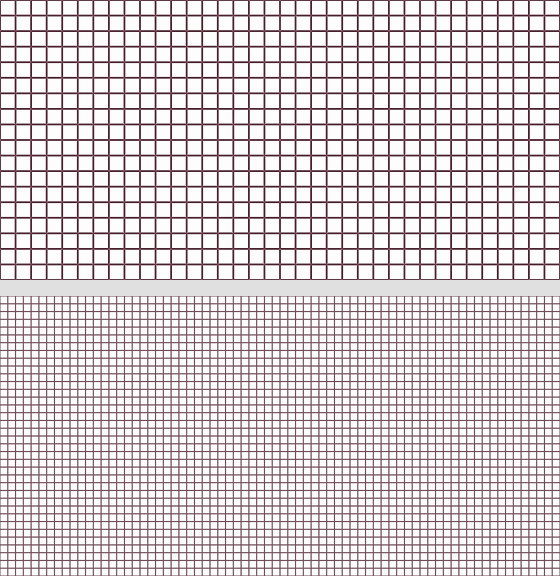
Top, the tile; bottom, the same tile 2 across and 2 down.
Write a Shadertoy shader that draws this pattern.

```glsl
// Draws a fine wine-coloured square grid on near-white, with slightly paler crossings.

const float TAU = 6.2831853;
const vec2 REPEATS = vec2(36.0, 18.0);
const float LINE_WIDTH = 0.112;       // in cells
const float CROSSING_RADIUS = 0.07;   // in cells

const vec3 PAPER = vec3(0.995, 0.992, 0.994);
const vec3 WINE = vec3(0.26, 0.09, 0.14);
const vec3 MAUVE = vec3(0.29, 0.13, 0.19);
const vec3 CROSSING = vec3(0.44, 0.26, 0.29);

// Distance on each axis to the nearest cell border
vec2 borderDistance(vec2 cell) {
    return abs(fract(cell + 0.5) - 0.5);
}

// Smoothed coverage of a band of the given half width
vec2 bandCoverage(vec2 dist, float halfWidth, vec2 pixel) {
    return clamp((halfWidth - dist) / pixel + 0.5, 0.0, 1.0);
}

// Layered sines with whole frequencies, so the field wraps; range 0 to 1
float inkVariation(vec2 uv) {
    vec2 p = uv * TAU;
    float wave = sin(3.0 * p.x + 2.0 * sin(p.y))
               + 0.6 * sin(7.0 * p.y - 4.0 * p.x)
               + 0.4 * sin(11.0 * p.x + 5.0 * p.y);
    return 0.5 + 0.25 * wave;
}

void mainImage(out vec4 fragColor, in vec2 fragCoord) {
    vec2 uv = fragCoord / iResolution.xy;
    vec2 pixel = REPEATS / iResolution.xy;
    vec2 dist = borderDistance(uv * REPEATS);

    // Lines along both axes
    vec2 lines = bandCoverage(dist, 0.5 * LINE_WIDTH, pixel);
    float coverage = max(lines.x, lines.y);

    // Ink tint, lifted where two lines cross
    vec3 ink = mix(WINE, MAUVE, inkVariation(uv));
    float soft = max(pixel.x, pixel.y);
    float crossing = 1.0 - smoothstep(CROSSING_RADIUS - 0.5 * soft,
                                      CROSSING_RADIUS + 0.5 * soft, length(dist));
    ink = mix(ink, CROSSING, crossing);

    fragColor = vec4(mix(PAPER, ink, coverage), 1.0);
}
```
